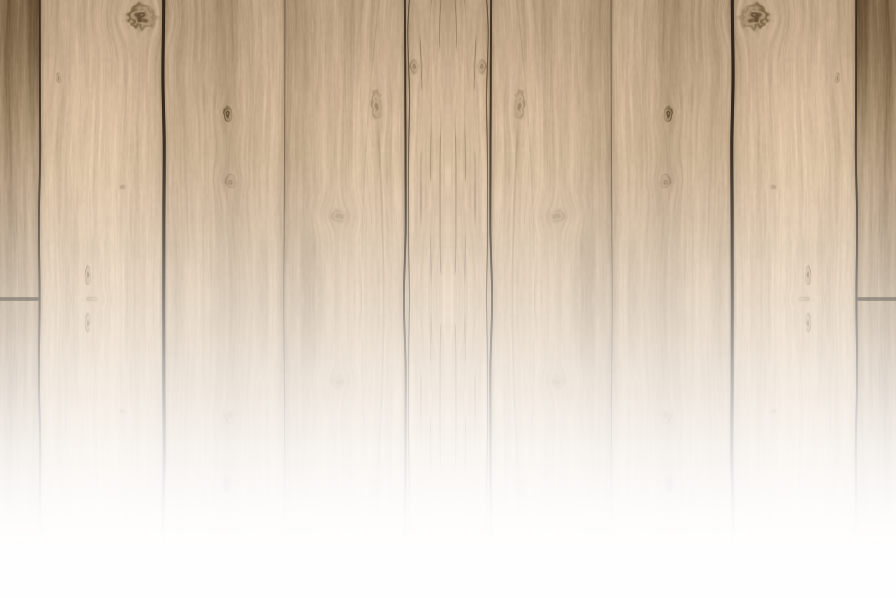
Write a Shadertoy shader that draws this texture.

```glsl
// Mirrored vertical wooden planks with knots and cracks, fading to white below.
const vec3 WOOD = vec3(0.825, 0.722, 0.600);
const vec3 DARK_WOOD = vec3(0.40, 0.310, 0.205);
const vec3 GAP = vec3(0.17, 0.125, 0.08);
const vec3 HAZE = vec3(1.0, 0.998, 0.996);
const float FADE_START = 0.86;   // height where the white haze begins
const float FADE_END = 0.06;     // height where it is complete
const float GRAIN = 0.30;
const float FIBRE = 0.22;

// Seams, as distance from the middle in canvas heights
const vec4 SEAM_X = vec4(0.0723, 0.2740, 0.4766, 0.6836);
const vec4 SEAM_WIDTH = vec4(0.0017, 0.0010, 0.0026, 0.0017);
const vec4 SEAM_DEPTH = vec4(0.85, 0.42, 0.95, 0.80);

// Knots: centre across, centre up from the mirror line, radii
const int KNOTS = 10;
const vec4 KNOT[KNOTS] = vec4[KNOTS](
    vec4(0.121, 0.324, 0.009, 0.027), vec4(0.057, 0.387, 0.008, 0.012),
    vec4(0.184, 0.139, 0.016, 0.012), vec4(0.369, 0.310, 0.008, 0.014),
    vec4(0.365, 0.197, 0.010, 0.012), vec4(0.514, 0.472, 0.025, 0.022),
    vec4(0.603, 0.040, 0.005, 0.016), vec4(0.598, 0.000, 0.011, 0.005),
    vec4(0.545, 0.188, 0.005, 0.004), vec4(0.652, 0.370, 0.004, 0.009));
const float KNOT_DEPTH[KNOTS] = float[KNOTS](
    0.45, 0.40, 0.22, 0.75, 0.35, 0.80, 0.65, 0.45, 0.50, 0.45);

float hash(vec2 p) {
    vec3 q = fract(vec3(p.xyx) * 0.1031);
    q += dot(q, q.yzx + 33.33);
    return fract((q.x + q.y) * q.z);
}

float noise(vec2 p) {
    vec2 cell = floor(p), f = fract(p);
    f = f * f * (3.0 - 2.0 * f);
    return mix(mix(hash(cell), hash(cell + vec2(1, 0)), f.x),
               mix(hash(cell + vec2(0, 1)), hash(cell + vec2(1, 1)), f.x), f.y);
}

float fbm(vec2 p) {
    float sum = 0.0, amp = 0.5;
    for (int i = 0; i < 4; i++) {
        sum += amp * noise(p);
        p = p * 2.03 + 17.7;
        amp *= 0.5;
    }
    return sum;
}

float bump(float d, float width) { return exp(-d * d / (width * width)); }

float line(float d, float width, float px) {
    return 1.0 - smoothstep(width - 0.6 * px, width + 0.8 * px, abs(d));
}

void mainImage(out vec4 fragColor, in vec2 fragCoord) {
    float px = 1.0 / iResolution.y;
    vec2 uv = fragCoord / iResolution.xy;
    // Mirror in both directions, in units of the canvas height
    vec2 p = vec2(abs(uv.x - 0.5) * 1.5, abs(uv.y - 0.5));
    float plank = dot(step(SEAM_X, vec4(p.x)), vec4(1.0));
    float seed = plank * 31.0;

    // Knots push the grain aside and darken the wood
    float shift = 0.0, knotShade = 0.0;
    for (int i = 0; i < KNOTS; i++) {
        vec2 d = (p - KNOT[i].xy) / KNOT[i].zw;
        float r = length(d) + 0.5 * (noise(p * 170.0) - 0.5);
        shift += KNOT[i].z * 0.8 * d.x * exp(-0.25 * dot(d, d));
        float rings = 0.62 + 0.38 * sin(r * 9.0 + d.x * 2.0);
        knotShade += KNOT_DEPTH[i] * rings * (1.0 - smoothstep(0.5, 1.25, r));
    }

    // Grain: broad streaks, growth lines and fine fibres
    vec2 g = vec2(p.x - shift + 0.012 * (noise(vec2(p.x * 9.0 + seed, p.y * 5.0)) - 0.5), p.y);
    float streak = fbm(vec2(g.x * 45.0 + seed, g.y * 2.2)) - 0.47;
    float growth = fbm(vec2(g.x * 150.0 + seed, g.y * 4.0)) - 0.47;
    float fibre = noise(vec2(g.x * 420.0, g.y * 24.0 + seed)) - 0.5;
    float speckle = noise(p * vec2(330.0, 140.0)) - 0.5;
    float shade = GRAIN * (0.6 * streak + growth) + FIBRE * 0.5 * (fibre + 0.5 * speckle);

    // Stains of the individual planks
    float patches = 0.5 + fbm(vec2(p.x * 22.0, p.y * 5.0 + seed));
    if (plank == 0.0) shade -= 0.03;
    if (plank == 1.0) shade += 0.03 + 0.22 * smoothstep(0.17, 0.275, p.x) * patches;
    if (plank == 2.0) shade += 0.04 + 0.20 * bump(p.x - 0.372, 0.026) * patches
                             + 0.09 * bump(p.x - 0.445, 0.04) * patches;
    if (plank == 3.0) shade += 0.07 * smoothstep(0.60, 0.68, p.x) * patches - 0.02;
    if (plank == 4.0) shade += 0.28 + 0.9 * max(streak, 0.0)
                             + 0.28 * smoothstep(0.66, 1.0, uv.y);
    shade += 0.22 * smoothstep(0.78, 1.03, uv.y) * (0.6 + 0.4 * patches);

    // Long bowed growth lines beside the oval knot
    float bow = 0.108 + 0.11 * p.y * p.y;
    shade += 0.17 * line(p.x - bow, 0.0015, px) * (1.0 - smoothstep(0.25, 0.31, p.y));
    shade += 0.10 * line(p.x - 0.145 + 0.12 * p.y * p.y, 0.001, px);
    vec3 color = mix(WOOD, DARK_WOOD, clamp(shade + knotShade, -0.18, 1.0));

    // Cracks in the middle plank
    float wander = 0.006 * (noise(vec2(3.0, p.y * 9.0)) - 0.5);
    float crack = 0.60 * line(p.x - 0.065 - wander, 0.0009, px);
    for (int i = 0; i < 3; i++) {
        float x = 0.012 + 0.016 * float(i);
        float broken = smoothstep(0.45, 0.7, noise(vec2(float(i) * 7.0, p.y * 13.0)));
        crack = max(crack, 0.28 * broken * line(p.x - x - wander, 0.0007, px));
    }
    // Gaps between planks, with a soft shadow
    for (int i = 0; i < 4; i++) {
        float d = p.x - SEAM_X[i] + 0.003 * (noise(vec2(float(i) * 5.0, p.y * 8.0)) - 0.5);
        float gap = max(line(d, SEAM_WIDTH[i], px), 0.22 * bump(d, 0.006));
        crack = max(crack, SEAM_DEPTH[i] * gap);
    }
    // Butt joint in the outermost plank
    crack = max(crack, 0.75 * step(4.0, plank) * line(p.y, 0.003, px));
    color = mix(color, GAP, crack);

    // White haze rising from the bottom
    float haze = 1.0 - smoothstep(FADE_END, FADE_START, uv.y);
    fragColor = vec4(mix(color, HAZE, haze), 1.0);
}
```
